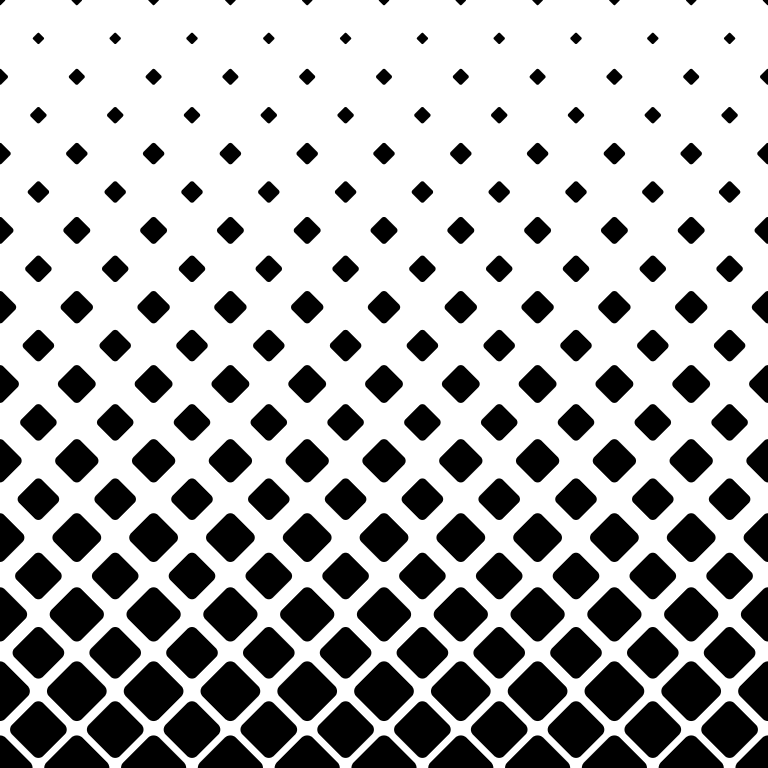
Give the GLSL for this pattern, as a Shadertoy shader.

```glsl
// Halftone fade: black rounded diamonds on white, shrinking toward the top.
// Two interleaved square lattices are folded into single cells, and each
// diamond is a rounded box distance turned by 45 degrees.

const vec3 PAPER = vec3(1.0);
const vec3 INK = vec3(0.0);
const float PITCH = 0.1;       // lattice spacing, in canvas heights
const float ROUNDNESS = 0.25;  // corner radius relative to diamond reach
const float SQRT2 = 1.41421;

// Signed distance to a diamond whose rounded tips lie at the given reach.
float roundedDiamond(vec2 p, float reach) {
    float radius = ROUNDNESS * reach;
    float halfSide = (reach + (SQRT2 - 1.0) * radius) / SQRT2;
    vec2 turned = abs(vec2(p.x + p.y, p.x - p.y)) / SQRT2;
    vec2 q = turned - halfSide + radius;
    return length(max(q, 0.0)) + min(max(q.x, q.y), 0.0) - radius;
}

// Lattice of diamonds whose reach falls linearly with the height of the row.
float diamondLattice(vec2 p, vec2 offset, float baseReach, float shrink) {
    vec2 center = floor((p - offset) / PITCH + 0.5) * PITCH + offset;
    return roundedDiamond(p - center, baseReach - shrink * center.y);
}

void mainImage(out vec4 fragColor, in vec2 fragCoord) {
    vec2 p = fragCoord / iResolution.y;
    float pixel = 1.0 / iResolution.y;

    // Main rows and the smaller rows nested between them
    float mainRows = diamondLattice(p, vec2(0.0), 0.0424, 0.0356);
    float nestedRows = diamondLattice(p, vec2(0.5 * PITCH), 0.0385, 0.0328);
    float dist = min(mainRows, nestedRows);

    // One pixel wide edge smoothing
    float coverage = clamp(0.5 - dist / pixel, 0.0, 1.0);
    fragColor = vec4(mix(PAPER, INK, coverage), 1.0);
}
```
